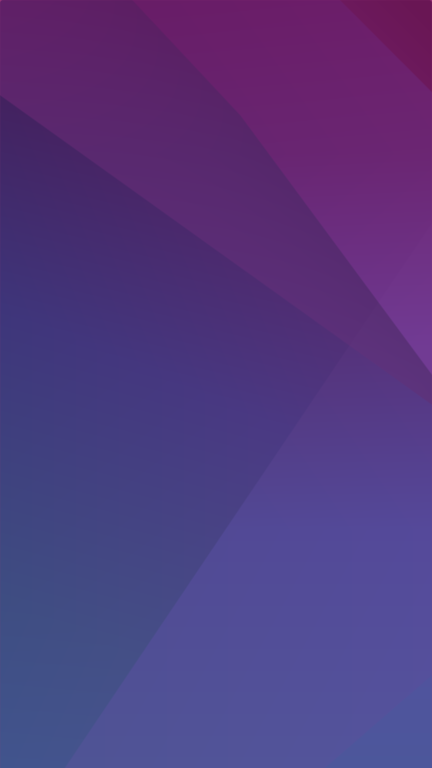
Write a Shadertoy shader that draws this background.

```glsl
#define SHADOW_DEPTH 0.055
#define SHADOW_REACH 0.12
#define SHEEN 0.007
#define SLANT 0.24
#define CORNER_RADIUS 0.007
#define CORNER_TINT vec3(0.62, 0.22, 0.48)

vec3 rgb(float r, float g, float b) { return vec3(r, g, b) / 255.0; }

// Signed distance to the line a-b, positive on its left
float side(vec2 p, vec2 a, vec2 b) {
    vec2 along = normalize(b - a), offset = p - a;
    return along.x * offset.y - along.y * offset.x;
}

// One-pixel soft edge
float cover(float d) {
    float w = max(fwidth(d), 1e-5);
    return smoothstep(-0.75 * w, 0.75 * w, d);
}

// Three-stop gradient over height
vec3 ramp(vec3 low, vec3 mid, vec3 high, vec3 stops, float t) {
    vec3 lower = mix(low, mid, clamp((t - stops.x) / (stops.y - stops.x), 0.0, 1.0));
    return mix(lower, high, clamp((t - stops.y) / (stops.z - stops.y), 0.0, 1.0));
}

void mainImage(out vec4 fragColor, in vec2 fragCoord) {
    vec2 uv = fragCoord / iResolution.xy;

    // Sheet boundaries
    float band = side(uv, vec2(0.0, 0.876), vec2(1.0, 0.473));
    float fold = max(side(uv, vec2(0.306, 1.0), vec2(0.556, 0.850)),
                     side(uv, vec2(0.556, 0.850), vec2(1.0, 0.512)));
    float tip = side(uv, vec2(0.787, 1.0), vec2(1.0, 0.880));
    float wedge = side(uv, vec2(0.810, 0.551), vec2(0.150, 0.0));
    float foot = side(uv, vec2(1.0, 0.121), vec2(0.752, 0.0));

    // Indigo base, slanted and warmer to the right
    float slant = uv.y + SLANT * uv.x;
    vec3 indigo = ramp(rgb(65.0, 84.0, 141.0), rgb(62.0, 77.0, 130.0),
                       rgb(62.0, 53.0, 122.0), vec3(0.0, 0.22, 0.60), slant);
    indigo = mix(indigo, rgb(67.0, 33.0, 95.0), clamp((slant - 0.60) / 0.28, 0.0, 1.0));
    indigo += rgb(20.0, 6.0, 14.0) * uv.x;

    // Violet wedge and blue foot
    vec3 violet = ramp(rgb(82.0, 84.0, 153.0), rgb(82.0, 73.0, 150.0),
                       rgb(84.0, 50.0, 121.0), vec3(0.0, 0.31, 0.55), uv.y);
    violet += rgb(7.0, 0.0, 10.0) * (uv.x - 0.6);
    vec3 blue = mix(rgb(76.0, 87.0, 155.0), rgb(80.0, 83.0, 157.0), clamp(uv.y / 0.12, 0.0, 1.0));

    // Plum band, shaded beside the fold
    vec3 plum = ramp(rgb(94.0, 51.0, 127.0), rgb(90.0, 41.0, 112.0),
                     rgb(97.0, 32.0, 104.0), vec3(0.50, 0.80, 1.0), uv.y);
    plum *= 1.0 - SHADOW_DEPTH * exp(-abs(fold) / SHADOW_REACH);

    // Magenta sheet and crimson tip
    vec3 magenta = ramp(rgb(108.0, 56.0, 144.0), rgb(104.0, 37.0, 113.0),
                        rgb(106.0, 29.0, 104.0), vec3(0.55, 0.80, 1.0), uv.y);
    magenta += rgb(8.0, 2.0, 4.0) * (uv.x - 0.6);
    vec3 crimson = mix(rgb(108.0, 25.0, 92.0), rgb(105.0, 22.0, 84.0), clamp(tip / 0.08, 0.0, 1.0));

    // Stack the sheets
    vec3 upper = mix(plum, magenta, cover(fold));
    upper += SHEEN * cover(wedge);
    upper = mix(upper, crimson, cover(tip));
    vec3 lower = mix(indigo, violet, cover(wedge));
    lower = mix(lower, blue, cover(foot));
    vec3 color = mix(lower, upper, cover(band));

    // Small rounded top corners
    float aspect = iResolution.y / iResolution.x;
    vec2 inset = vec2(min(uv.x, 1.0 - uv.x), (1.0 - uv.y) * aspect);
    float corner = length(max(CORNER_RADIUS - inset, 0.0)) - CORNER_RADIUS;
    color = mix(color, CORNER_TINT, cover(corner));

    fragColor = vec4(color, 1.0);
}
```
